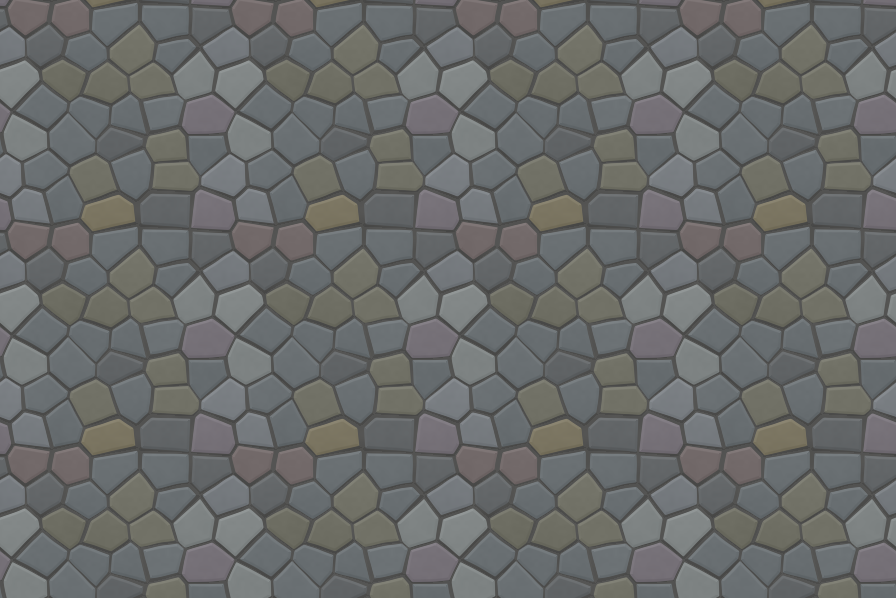
Give the GLSL for this texture, as a Shadertoy shader.

```glsl
#define TILES_ACROSS 4.0
#define GRID vec2(5.0, 7.0)
#define JITTER vec2(0.62, 0.52)
#define STAGGER 0.35
#define JOINT_MIN 0.005
#define JOINT_VARIATION 0.006
#define JOINT_WEDGE 0.10
#define CORNER_ROUNDING 0.006
#define BEVEL_WIDTH 0.015
#define BEVEL_LIGHT 0.055
#define GRAIN 0.010

const vec3 SLATE = vec3(0.415, 0.438, 0.450);
const vec3 DARK  = vec3(0.382, 0.395, 0.403);
const vec3 ROSE  = vec3(0.455, 0.420, 0.420);
const vec3 OLIVE = vec3(0.435, 0.435, 0.392);
const vec3 MAUVE = vec3(0.455, 0.435, 0.462);
const vec3 STEEL = vec3(0.470, 0.488, 0.505);
const vec3 PALE  = vec3(0.500, 0.520, 0.520);
const vec3 TAN   = vec3(0.485, 0.462, 0.385);
const vec3 GROUT = vec3(0.325, 0.325, 0.320);

float hash(vec2 p) {
    return fract(sin(dot(p, vec2(127.1, 311.7))) * 43758.5453);
}

vec2 hash2(vec2 p) {
    return vec2(hash(p), hash(p + 37.3));
}

// Value noise that wraps once per tile
float tileNoise(vec2 p, float cells) {
    p *= cells;
    vec2 i = floor(p), f = fract(p);
    f = f * f * (3.0 - 2.0 * f);
    vec2 a = mod(i, cells), b = mod(i + 1.0, cells);
    return mix(mix(hash(a), hash(vec2(b.x, a.y)), f.x),
               mix(hash(vec2(a.x, b.y)), hash(b), f.x), f.y);
}

// Centre of a stone in tile units; alternate courses are shifted
vec2 stoneCentre(vec2 cell) {
    vec2 id = mod(cell, GRID);
    vec2 jitter = (hash2(id + 5.0) - 0.5) * JITTER;
    float shift = STAGGER * mod(id.y, 2.0);
    return (cell + 0.5 + jitter + vec2(shift, 0.0)) / GRID;
}

float smoothMin(float a, float b, float k) {
    float h = max(k - abs(a - b), 0.0) / k;
    return min(a, b) - 0.25 * h * h * k;
}

vec3 stoneColour(vec2 id) {
    vec3 palette[16] = vec3[16](
        SLATE, SLATE, SLATE, SLATE, SLATE, SLATE, DARK, DARK,
        ROSE, ROSE, OLIVE, OLIVE, MAUVE, STEEL, PALE, TAN);
    vec3 colour = palette[int(hash(id + 11.0) * 15.99)];
    return colour + 0.03 * (hash(id + 23.0) - 0.5);
}

void mainImage(out vec4 fragColor, in vec2 fragCoord) {
    float pixel = TILES_ACROSS / iResolution.x;
    vec2 p = vec2(fragCoord.x, fragCoord.y - iResolution.y) * pixel;

    // Slightly uneven outlines
    vec2 q = p + 0.006 * (vec2(tileNoise(p, 14.0), tileNoise(p + 0.5, 14.0)) - 0.5);
    vec2 base = floor(q * GRID);

    // Nearest stone
    vec2 cell = base, centre = vec2(0.0);
    float nearest = 1e3;
    for (int j = -2; j <= 2; j++)
    for (int i = -2; i <= 2; i++) {
        vec2 c = base + vec2(i, j);
        vec2 s = stoneCentre(c);
        float d = dot(s - q, s - q);
        if (d < nearest) { nearest = d; cell = c; centre = s; }
    }

    // Distance to its sides, and direction of the closest side
    float edge = 1.0, closest = 1.0;
    vec2 normal = vec2(0.0, 1.0);
    for (int j = -2; j <= 2; j++)
    for (int i = -2; i <= 2; i++) {
        if (i == 0 && j == 0) continue;
        vec2 s = stoneCentre(cell + vec2(i, j));
        vec2 side = normalize(s - centre);
        float d = dot(0.5 * (s + centre) - q, side);
        if (d < closest) { closest = d; normal = side; }
        edge = smoothMin(edge, d, CORNER_ROUNDING);
    }

    // Joints differ from stone to stone and open into wedges
    vec2 id = mod(cell, GRID);
    vec2 local = q - centre;
    float inset = JOINT_MIN + JOINT_VARIATION * hash(id + 41.0)
                + JOINT_WEDGE * dot(local, hash2(id + 53.0) - 0.5);
    float depth = edge - max(inset, 0.003);

    // Stone face: soft gradient, grain, lit upper and shaded lower bevel
    vec3 stone = stoneColour(id);
    stone += 0.08 * local.y;
    stone += GRAIN * (tileNoise(p, 12.0) + tileNoise(p, 48.0) - 1.0);
    float bevel = 1.0 - smoothstep(0.5 * BEVEL_WIDTH, BEVEL_WIDTH, depth);
    float facing = dot(normal, normalize(vec2(-0.25, 1.0)));
    stone += bevel * BEVEL_LIGHT * (facing > 0.0 ? facing : 0.6 * facing);

    // Grout: darker in the shadow below each stone
    vec3 grout = GROUT + 0.03 * (tileNoise(p, 16.0) - 0.5);
    grout -= 0.035 * smoothstep(0.0, 0.8, -normal.y);

    float cover = smoothstep(-0.6 * pixel, 0.6 * pixel, depth);
    fragColor = vec4(mix(grout, stone, cover), 1.0);
}
```
